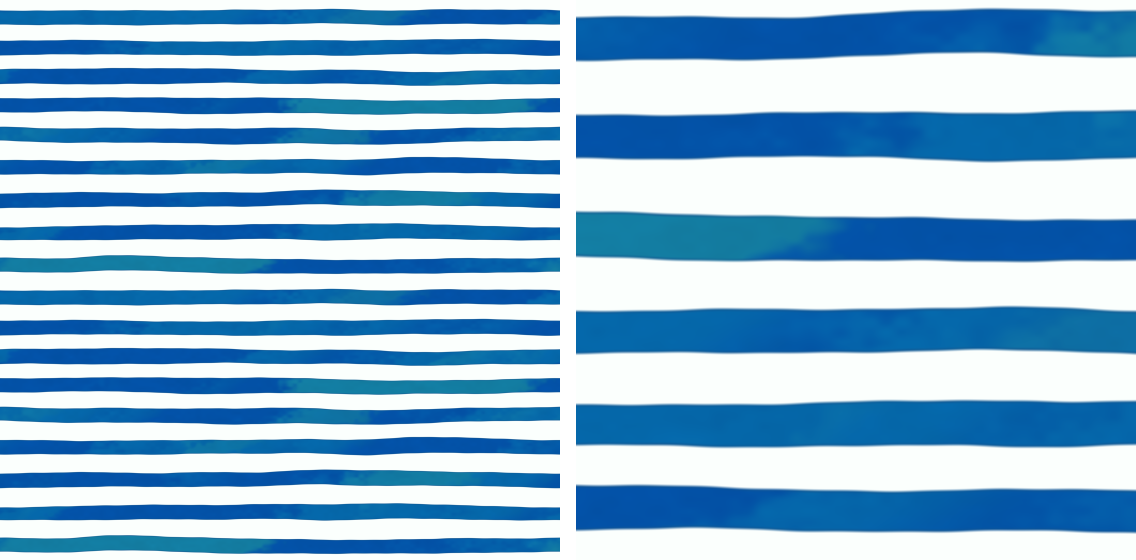
Left: the whole. Right: its middle third, enlarged.
Give the GLSL for this pattern, as a WebGL 1 fragment shader.

```glsl
precision highp float;
// Hand-painted watercolour stripes: nine uneven rows, stacked twice down the canvas.
// Layered sines with whole frequencies bend the edges and shift the pigment;
// wrapped value noise feathers the teal washes, so every side tiles.

uniform vec2 u_resolution;

const float TAU = 6.283185;
const float TILES_DOWN = 2.0;
const int ROWS = 9;
const float FIRST_ROW = 0.0503;     // tile units, from the top
const float ROW_DRIFT = 0.0112;     // uneven spacing, tile units
const float HALF_WIDTH = 0.0129;    // canvas units from here on
const float BEND = 0.0017;
const float EDGE_WOBBLE = 0.0010;
const float EDGE_SOFT = 0.0012;
const float RIM_WIDTH = 0.0024;
const float FEATHER = 0.07;

const vec3 PAPER = vec3(0.985, 1.0, 0.992);
const vec3 DEEP_BLUE = vec3(0.01, 0.32, 0.655);
const vec3 MID_BLUE = vec3(0.02, 0.405, 0.665);
const vec3 TEAL = vec3(0.075, 0.49, 0.635);
const vec3 RIM = vec3(0.08, 0.33, 0.55);

// Teal washes: row, centre across, half length
const vec3 WASH_A = vec3(3.0, 0.73, 0.22);
const vec3 WASH_B = vec3(8.0, 0.23, 0.25);
const vec3 WASH_C = vec3(6.0, 0.74, 0.11);
const vec3 WASH_D = vec3(4.0, 0.59, 0.07);
const vec3 WASH_E = vec3(0.0, 0.66, 0.07);

float hash(vec2 p) {
  return fract(sin(dot(p, vec2(12.99, 78.23))) * 4375.85);
}

// Value noise that repeats every "period" cells
float wrapNoise(vec2 p, vec2 period) {
  vec2 cell = floor(p);
  vec2 f = fract(p);
  f = f * f * (3.0 - 2.0 * f);
  vec2 a = mod(cell, period);
  vec2 b = mod(cell + 1.0, period);
  return mix(mix(hash(a), hash(vec2(b.x, a.y)), f.x),
             mix(hash(vec2(a.x, b.y)), hash(b), f.x), f.y);
}

// Periodic layered sines, roughly -1.5 to 1.5
float waves(float x, float seed) {
  float sum = 0.0;
  for (int k = 1; k <= 6; k++) {
    float freq = float(k);
    float phase = hash(vec2(seed, freq));
    sum += sin(TAU * (freq * x + phase)) / freq;
  }
  return sum;
}

// Small ripples left by the brush hairs
float ripple(float x, float seed) {
  float phase = hash(vec2(seed, 9.0));
  return sin(TAU * (11.0 * x + phase)) + 0.6 * sin(TAU * (23.0 * x + 3.0 * phase));
}

float wash(float x, float row, vec3 w) {
  float d = abs(fract(x - w.y + 0.5) - 0.5) - w.z;
  float inRow = 1.0 - step(0.5, abs(row - w.x));
  return inRow * (1.0 - smoothstep(-0.04, 0.03, d));
}

vec3 pigment(float x, float dy, float row, float mottle) {
  float feathered = x + (mottle - 0.5) * FEATHER + dy * 1.5;
  float tone = waves(feathered, row + 40.0) + (mottle - 0.5) * 0.5;
  vec3 ink = mix(DEEP_BLUE, MID_BLUE, smoothstep(-0.55, 0.65, tone));
  ink = mix(ink, TEAL, 0.55 * smoothstep(0.95, 1.6, tone));

  float teal = wash(feathered, row, WASH_A) + wash(feathered, row, WASH_B)
             + 0.85 * wash(feathered, row, WASH_C)
             + 0.75 * wash(feathered, row, WASH_D)
             + 0.65 * wash(feathered, row, WASH_E);
  ink = mix(ink, TEAL, min(teal, 1.0));
  return ink * (0.97 + 0.06 * mottle);
}

void main() {
  vec2 p = gl_FragCoord.xy / u_resolution;
  float down = fract((1.0 - p.y) * TILES_DOWN);
  vec2 tile = vec2(p.x, down);
  float mottle = 0.6 * wrapNoise(tile * vec2(40.0, 36.0), vec2(40.0, 36.0))
               + 0.4 * wrapNoise(tile * vec2(110.0, 80.0), vec2(110.0, 80.0));
  float soft = max(EDGE_SOFT, 0.7 / u_resolution.y);
  vec3 color = PAPER;

  for (int i = 0; i < ROWS; i++) {
    float row = float(i);
    float turn = row / float(ROWS);
    float centre = FIRST_ROW + turn + ROW_DRIFT * cos(TAU * turn);
    float dy = (fract(down - centre + 0.5) - 0.5) / TILES_DOWN;
    dy -= BEND * waves(p.x, row + 1.0);

    // Upper and lower edges wander separately
    float side = dy < 0.0 ? 13.0 : 27.0;
    float halfWidth = HALF_WIDTH + EDGE_WOBBLE * waves(p.x, row + side)
                    + 0.00022 * ripple(p.x, row + side);
    float d = abs(dy) - halfWidth;

    // Pigment gathers in a broken dark rim
    vec3 ink = pigment(p.x, dy, row, mottle);
    float rim = smoothstep(-RIM_WIDTH, 0.0, d) * (0.35 + 0.6 * mottle);
    ink = mix(ink, RIM, rim);
    color = mix(color, ink, 1.0 - smoothstep(-soft, soft, d));
  }
  gl_FragColor = vec4(color, 1.0);
}
```
